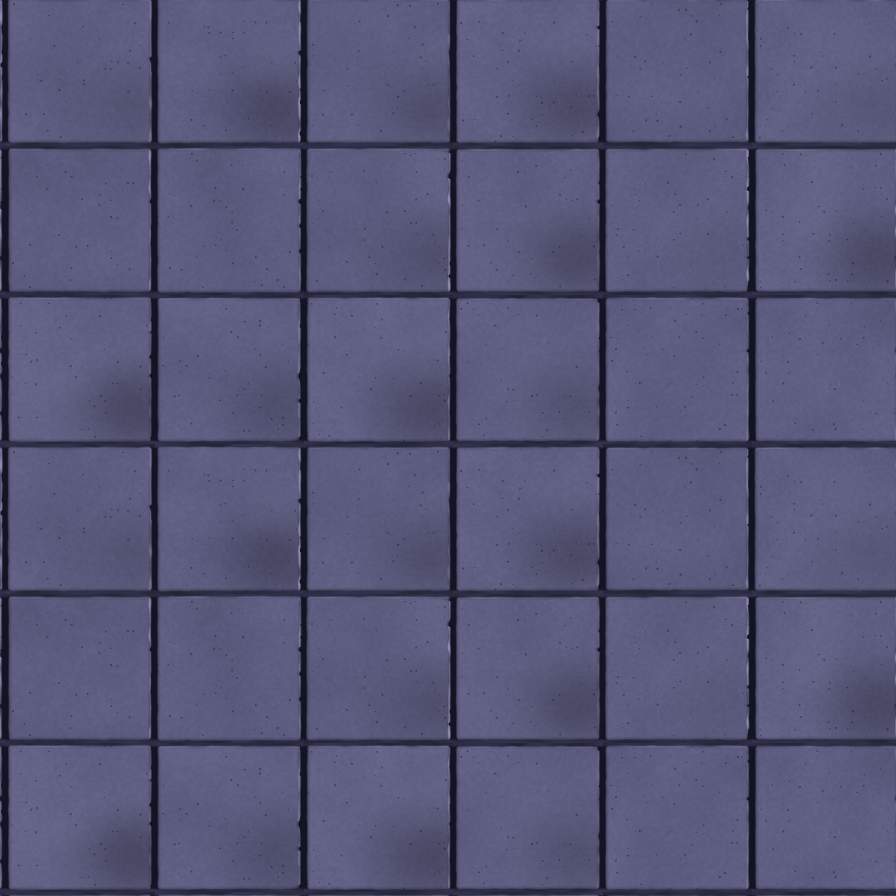
Reproduce this texture procedurally as a WebGL 1 fragment shader.

```glsl
precision highp float;
uniform vec2 u_resolution;

const float TILES = 6.0;
const vec2 PATTERN = vec2(6.0, 3.0); // tiles before the variation recurs
const vec2 SEAM_OFFSET = vec2(0.035, 0.025);
const vec2 HALF_TILE = vec2(0.478, 0.480);

const vec3 GLAZE_DARK = vec3(0.335, 0.335, 0.472);
const vec3 GLAZE_LIGHT = vec3(0.402, 0.400, 0.545);
const vec3 GROUT_DEEP = vec3(0.075, 0.075, 0.140);
const vec3 GROUT_SOFT = vec3(0.175, 0.175, 0.270);
const vec3 RIM_LIGHT = vec3(0.600, 0.590, 0.740);

float hash(vec2 p) {
  vec3 q = fract(vec3(p.xyx) * 0.1031);
  q += dot(q, q.yzx + 33.33);
  return fract((q.x + q.y) * q.z);
}

float noise(vec2 p) {
  vec2 i = floor(p);
  vec2 f = fract(p);
  f = f * f * (3.0 - 2.0 * f);
  float low = mix(hash(i), hash(i + vec2(1.0, 0.0)), f.x);
  float high = mix(hash(i + vec2(0.0, 1.0)), hash(i + vec2(1.0, 1.0)), f.x);
  return mix(low, high, f.y);
}

float fbm(vec2 p) {
  float sum = 0.0;
  float gain = 0.5;
  for (int i = 0; i < 4; i++) {
    sum += gain * noise(p);
    p = p * 2.03 + 7.1;
    gain *= 0.5;
  }
  return sum / 0.9375;
}

float roundedBox(vec2 p, vec2 halfSize, float radius) {
  vec2 q = abs(p) - halfSize + radius;
  return length(max(q, 0.0)) + min(max(q.x, q.y), 0.0) - radius;
}

// Small dark pores, at most one in each grid square
float pores(vec2 p, float density) {
  vec2 id = floor(p);
  vec2 center = 0.3 + 0.4 * vec2(hash(id + 3.7), hash(id + 9.2));
  float radius = mix(0.12, 0.28, hash(id + 5.1));
  float dist = length(fract(p) - center);
  return step(1.0 - density, hash(id)) * (1.0 - smoothstep(radius * 0.4, radius, dist));
}

vec3 glaze(vec2 local, vec2 seed, float tone) {
  float cloud = fbm(local * 2.2 + seed);
  float grain = noise(local * 48.0 + seed) + noise(local * 85.0 + seed) - 1.0;
  float shade = 0.5 + (cloud - 0.5) * 0.9 + (tone - 0.5) * 0.3 + grain * 0.27;
  vec3 color = mix(GLAZE_DARK, GLAZE_LIGHT, shade);
  // Smoky stain gathering in the lower right of some tiles
  float corner = 1.0 - smoothstep(0.0, 0.6, length((local - vec2(0.85, 0.25)) * vec2(1.0, 1.3)));
  color *= 1.0 - 0.24 * corner * smoothstep(0.55, 1.0, tone + 0.3 * cloud);
  return color * (1.0 - 0.30 * pores(local * 26.0 + seed, 0.07));
}

vec3 grout(vec2 local, vec2 seed, float aa) {
  float edgeY = min(local.y, 1.0 - local.y);
  float horizontal = 1.0 - smoothstep(0.018 - aa, 0.028 + aa, edgeY);
  float uneven = 0.8 + 0.35 * noise(local * 7.0 + seed);
  return mix(GROUT_DEEP, GROUT_SOFT * uneven, horizontal);
}

// Bright worn edge, strongest on the right and faint along the top
float rim(vec2 centered, vec2 halfSize, vec2 seed, float strength) {
  vec2 inset = halfSize - centered;
  float wear = noise(vec2(centered.y * 14.0, 2.0) + seed);
  float width = mix(0.008, 0.024, wear);
  float right = 1.0 - smoothstep(width * 0.4, width, inset.x);
  float top = 1.0 - smoothstep(0.006, 0.020, inset.y);
  float topWear = noise(vec2(centered.x * 9.0, 6.0) + seed);
  return max(right * mix(0.25, 1.0, wear) * strength, top * topWear * 0.38);
}

void main() {
  vec2 uv = gl_FragCoord.xy / u_resolution;
  float aa = TILES / min(u_resolution.x, u_resolution.y);
  vec2 grid = uv * TILES - SEAM_OFFSET;
  vec2 id = mod(floor(grid), PATTERN);
  vec2 local = fract(grid);
  vec2 seed = id * vec2(37.0, 53.0) + 11.0;
  float tone = hash(id + 2.0);

  // Tile outline with slight size changes and chipped right edge
  vec2 halfSize = HALF_TILE + 0.006 * (vec2(hash(id + 21.0), hash(id + 42.0)) - 0.5);
  vec2 centered = local - 0.5;
  float chip = smoothstep(0.70, 0.95, noise(local * vec2(12.0, 24.0) + seed));
  float outline = roundedBox(centered, halfSize, 0.022);
  outline += 0.005 * (noise(local * 18.0 + seed) - 0.5);
  outline += 0.014 * chip * smoothstep(0.40, 0.47, centered.x);

  // Surface, rounded shoulders and rim highlight
  vec3 color = glaze(local, seed, tone);
  float shoulder = smoothstep(-0.026, 0.0, outline);
  color *= 1.0 - 0.20 * shoulder;
  float strength = mix(0.35, 0.95, hash(id + 64.0));
  color = mix(color, RIM_LIGHT, rim(centered, halfSize, seed, strength));

  float coverage = smoothstep(-0.5 * aa - 0.004, 0.5 * aa + 0.004, outline);
  color = mix(color, grout(local, seed, aa), coverage);
  gl_FragColor = vec4(color, 1.0);
}
```
